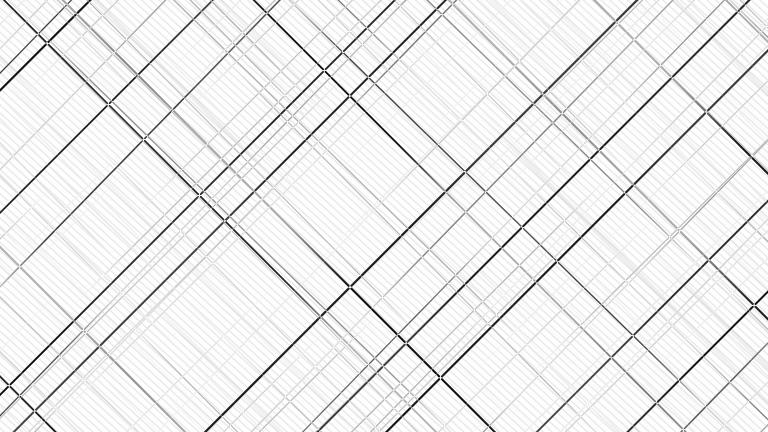
A Shadertoy shader for this pattern:

```glsl
// Crossing diagonal ink lines of mixed weight over a fine pale hatch.

#define BOLD_CELL   0.195   // mean gap between bold lines, in canvas heights
#define BOLD_WIDTH  0.0050
#define MID_CELL    0.150
#define MID_WIDTH   0.0036
#define FAINT_CELL  0.058
#define FAINT_WIDTH 0.0030
#define HATCH_PITCH 0.0138
#define HATCH_WIDTH 0.0032
#define HATCH_INK   0.085
#define TILT        0.012   // small angle offset between the line layers
#define PAPER       0.995
#define INK         0.02

vec3 hash3(float id, float seed) {
    vec3 k = vec3(127.1, 269.5, 419.2) * id + vec3(311.7, 183.3, 371.9) * seed;
    return fract(sin(k) * 43758.545);
}

// Exact pixel coverage of a stroke at signed distance d.
float stroke(float d, float width) {
    float px = 1.0 / iResolution.y;
    vec2 edge = clamp((d + vec2(0.5, -0.5) * width) / px + 0.5, 0.0, 1.0);
    return edge.x - edge.y;
}

vec2 rotate(vec2 p, float angle) {
    float c = cos(angle), s = sin(angle);
    return vec2(c * p.x + s * p.y, c * p.y - s * p.x);
}

// One jittered line per cell; q.x runs across the lines, q.y along them.
// tones is the range of ink, fade tells how much it varies along the line.
float lines(vec2 q, float cell, float width, vec2 tones, float fade, float seed) {
    float id = floor(q.x / cell);
    vec3 r = hash3(id, seed);
    float center = (id + mix(0.08, 0.92, r.x)) * cell;
    float phase = 6.2832 * r.y;
    float sway = 0.5 + 0.32 * sin(q.y * 3.1 + phase)
                     + 0.18 * sin(q.y * 7.7 + phase * 3.0);
    float tone = mix(tones.x, tones.y, r.z);
    tone *= mix(1.0, smoothstep(0.2, 0.75, sway), fade);
    return tone * stroke(q.x - center, width * mix(0.8, 1.05, r.y));
}

// All line weights of one direction; steady lines fade less.
float family(vec2 q, float boldCell, float boldFade, float seed) {
    float ink = lines(q, boldCell, BOLD_WIDTH, vec2(0.85, 1.0), boldFade, seed);
    ink = max(ink, lines(rotate(q, TILT), MID_CELL, MID_WIDTH,
                         vec2(0.2, 0.8), 0.75, seed + 1.0));
    ink = max(ink, lines(rotate(q, -0.3 * TILT), FAINT_CELL, FAINT_WIDTH,
                         vec2(0.04, 0.32), 1.0, seed + 2.0));
    return ink;
}

void mainImage(out vec4 fragColor, in vec2 fragCoord) {
    vec2 p = fragCoord / iResolution.y;
    vec2 rising = rotate(p, -0.7854);
    vec2 falling = rotate(p, 0.7854);

    // Fine regular hatch
    float across = rotate(p, 0.83).x;
    float hatch = HATCH_INK
        * stroke((fract(across / HATCH_PITCH) - 0.5) * HATCH_PITCH, HATCH_WIDTH);

    // Broad pale smudges along the falling lines
    float smudge = lines(falling, 0.075, 0.011, vec2(0.0, 0.08), 1.0, 23.0);

    // Crossing strokes cancel each other, leaving light gaps
    float up = family(rising, BOLD_CELL, 0.15, 3.0);
    float down = family(falling, BOLD_CELL * 1.3, 0.65, 11.0);
    float ink = abs(up - down);

    ink = max(ink, min(hatch + smudge, 0.12) * (1.0 - max(up, down)));
    fragColor = vec4(vec3(mix(PAPER, INK, ink)), 1.0);
}
```
